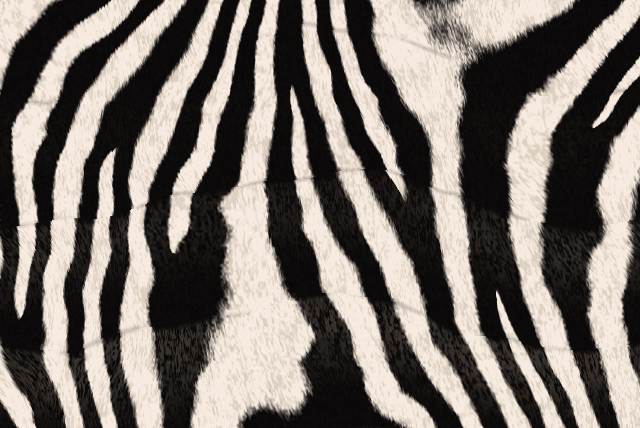
Reproduce this texture procedurally as a WebGL 2 fragment shader.

```glsl
#version 300 es
precision highp float;
// Zebra plush: black and cream stripes that bend, swell and fork, with furry edges.
// A curved phase field sets the stripes; half-turn vortices add the tapered tips.
// Stretched value noise gives the hairs, and wavy seams give a soft sheen.
uniform vec2 u_resolution;
out vec4 fragColor;

const float TAU = 6.2831853;
const float PERIOD = 0.15;

float hash(vec2 p) {
    vec3 q = fract(p.xyx * 0.1031);
    q += dot(q, q.yzx + 33.33);
    return fract((q.x + q.y) * q.z);
}

float noise(vec2 p) {
    vec2 i = floor(p), f = fract(p);
    f = f * f * (3.0 - 2.0 * f);
    return mix(mix(hash(i), hash(i + vec2(1, 0)), f.x),
               mix(hash(i + vec2(0, 1)), hash(i + vec2(1, 1)), f.x), f.y);
}

float fbm(vec2 p) {
    return 0.55 * noise(p) + 0.3 * noise(p * 2.1 + 7.3) + 0.15 * noise(p * 4.3 + 2.9);
}

// Stripe coordinate: upright in the middle, swept aside above and below
float sweep(vec2 p) {
    float h = p.y - 0.38;
    float above = 0.21 + 0.22 * cos(6.0 * (p.x - 0.33));
    float below = 0.08 + 0.38 * cos(5.2 * p.x);
    float lean = 0.42 * h * exp(-pow((p.x - 0.88) / 0.32, 2.0));
    float spread = -0.065 * sin(6.0 * (p.x - 0.6));
    return p.x + lean + spread - 2.0 * h * h * (h > 0.0 ? above : below);
}

// Signed distance to the stripe edge, positive in the cream
float stripes(vec2 p) {
    float wobble = 0.085 * (fbm(p * 4.6 + 3.0) - 0.5) + 0.014 * (noise(p * 13.0) - 0.5);
    float q = (sweep(p) + wobble) / PERIOD;
    float phase = q;
    // Each core starts one dark tip, pointing up or down in turn
    for (int k = 0; k <= 6; k++) {
        float n = float(k);
        float across = (q - 1.5 * n - 0.25) * PERIOD * 4.5;
        float along = p.y - 0.2 - 0.62 * fract(n * 0.618 + 0.1);
        float facing = k % 2 == 0 ? 1.0 : -1.0;
        phase += atan(facing * along, -across) / TAU;
    }
    float swell = 0.026 * (fbm(p * 6.0 + 21.0) - 0.49);
    return asin(clamp(-cos(TAU * phase), -1.0, 1.0)) * PERIOD / TAU + swell;
}

void main() {
    vec2 p = gl_FragCoord.xy / u_resolution.y;

    // Wavy seams across the pile; each band is shifted a little
    float seam = p.y * 3.3 + 0.22 * sin(p.x * 5.0 + 1.0) + 0.35 * fbm(p * 3.0);
    float band = floor(seam);
    float under = fract(seam);
    vec2 shifted = p + vec2(0.014 * (hash(vec2(band, 5.0)) - 0.5), 0.0);

    // Hairs hang along the stripes and lean with a slow swirl
    float swirl = 0.12 * noise(p * 4.0 + band * 3.7);
    vec2 strand = vec2(p.x + swirl + 0.2 * p.y, p.y);
    float hair = noise(strand * vec2(210.0, 60.0));
    float fine = noise(strand * vec2(340.0, 150.0) + 40.0);
    float fur = 0.5 * hair + 0.5 * fine;

    float d = stripes(shifted) + 0.009 * (fur - 0.5);
    float soft = 0.005 + 0.004 * noise(p * 9.0 + 50.0);
    float cream = smoothstep(-soft, soft, d);

    // Cream pile, shaded in tufts and near the stripe edges
    float tuft = fbm(p * vec2(30.0, 22.0) + swirl * 20.0);
    float light = 0.35 * tuft + 0.65 * fur + 0.12 * smoothstep(0.0, 0.02, d);
    vec3 pale = mix(vec3(0.86, 0.81, 0.75), vec3(0.97, 0.922, 0.882),
                    smoothstep(0.36, 0.68, light));

    // Black pile, greyer just below a seam and toward the bottom
    float sheen = smoothstep(0.2, 0.9, under) * smoothstep(1.0, 0.94, under);
    sheen *= smoothstep(0.85, 0.2, p.y) * smoothstep(0.2, 0.75, fur) * (0.6 + tuft);
    vec3 dark = mix(vec3(0.043, 0.034, 0.034), vec3(0.21, 0.19, 0.17), min(sheen, 1.0));
    dark += 0.025 * (fine - 0.4);

    // Thin broken shadow along each seam
    float crease = smoothstep(0.03, 0.0, min(under, 1.0 - under));
    pale *= 1.0 - 0.16 * crease * smoothstep(0.35, 0.7, noise(p * 11.0 + 9.0));

    fragColor = vec4(mix(dark, pale, cream), 1.0);
}
```
